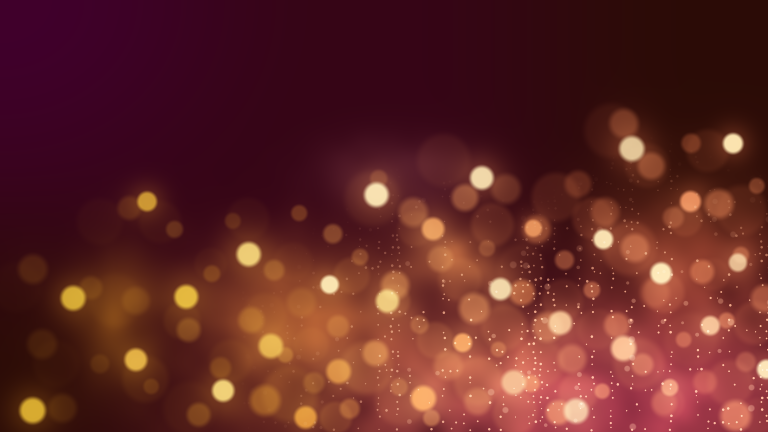
Write a WebGL 1 fragment shader that draws this background.

```glsl
precision highp float;

uniform vec2 u_resolution;

#define MAX_DISCS 72
#define HAZE_STRENGTH 0.24
#define VEIL_COUNT 50.0
#define MID_COUNT 70.0
#define BRIGHT_COUNT 32.0
#define DUST_STRENGTH 1.0
#define GOLD vec3(0.78, 0.50, 0.08)
#define ORANGE vec3(0.98, 0.57, 0.26)
#define ROSE vec3(0.97, 0.43, 0.28)
#define YELLOW vec3(1.0, 0.82, 0.22)
#define CREAM vec3(1.0, 0.92, 0.70)

float hash(vec2 p) {
  return fract(sin(dot(p, vec2(127.1, 311.7))) * 43758.5453);
}

float noise(vec2 p) {
  vec2 cell = floor(p);
  vec2 f = fract(p);
  f = f * f * (3.0 - 2.0 * f);
  float low = mix(hash(cell), hash(cell + vec2(1.0, 0.0)), f.x);
  float high = mix(hash(cell + vec2(0.0, 1.0)), hash(cell + vec2(1.0)), f.x);
  return mix(low, high, f.y);
}

vec3 screen(vec3 base, vec3 light) {
  return base + light * (1.0 - base);
}

// Upper limit of the lights, rising to the right in gentle waves
float crest(float x) {
  return 0.46 + 0.13 * x + 0.06 * cos(11.4 * (x - 0.95));
}

// Gold on the left, orange in the middle, rose on the right
vec3 warmTint(float x) {
  vec3 tint = mix(GOLD, ORANGE, smoothstep(0.5, 1.0, x));
  return mix(tint, ROSE, 0.7 * smoothstep(0.95, 1.5, x));
}

// Plum corner at the upper left, wine centre, umber right and lower left
vec3 backdrop(vec2 p) {
  vec3 plum = vec3(0.25, 0.0, 0.17);
  vec3 wine = vec3(0.21, 0.02, 0.085);
  vec3 umber = vec3(0.17, 0.045, 0.025);
  float corner = length((p - vec2(0.0, 1.0)) * vec2(1.0, 1.2));
  vec3 col = mix(plum, wine, smoothstep(0.05, 0.8, corner));
  col = mix(col, umber, smoothstep(0.95, 1.6, p.x) * smoothstep(0.1, 0.6, p.y));
  return mix(col, umber, smoothstep(0.65, 0.1, p.y) * smoothstep(0.6, 0.0, p.x));
}

float glow(vec2 p, vec2 center, vec2 spread) {
  vec2 q = (p - center) / spread;
  return exp(-dot(q, q));
}

// Broad glows over a mottled haze, with a dusky gap right of the middle
vec3 haze(vec2 p) {
  float height = smoothstep(crest(p.x) * 0.95, 0.05, p.y);
  float side = smoothstep(0.1, 0.8, p.x);
  vec3 light = warmTint(p.x) * height * side * HAZE_STRENGTH;
  light += GOLD * 0.36 * glow(p, vec2(0.27, 0.27), vec2(0.09, 0.14));
  light += vec3(0.70, 0.40, 0.14) * 0.55 * glow(p, vec2(0.68, 0.28), vec2(0.20, 0.15));
  light += ORANGE * 0.48 * glow(p, vec2(1.07, 0.40), vec2(0.12, 0.07));
  light += ORANGE * 0.30 * glow(p, vec2(1.10, 0.18), vec2(0.20, 0.12));
  light += ROSE * 0.36 * glow(p, vec2(1.60, 0.38), vec2(0.20, 0.16));
  light += vec3(0.68, 0.18, 0.36) * 0.46 * glow(p, vec2(1.38, 0.06), vec2(0.5, 0.18));
  light += vec3(0.30, 0.18, 0.17) * 0.5 * glow(p, vec2(0.92, 0.60), vec2(0.17, 0.08));
  light *= 1.0 - 0.55 * glow(p, vec2(1.26, 0.36), vec2(0.09, 0.12));
  float mottle = 0.45 + 0.6 * noise(p * 9.0 + 3.0) + 0.45 * noise(p * 19.0);
  return min(light * mottle, 1.0);
}

// Out-of-focus discs: even spread across, golden-ratio steps upward
vec3 discs(vec3 col, vec2 p, float count, float seed, vec2 sizes,
           float strength, float softness, float whiteness) {
  float aspect = u_resolution.x / u_resolution.y;
  for (int i = 0; i < MAX_DISCS; i++) {
    float n = float(i);
    if (n >= count) break;
    float pick = hash(vec2(n, seed));
    float vary = hash(vec2(n, seed + 7.3));
    float x = aspect * pow((n + 0.1 + 0.9 * pick) / count, 0.72);
    float lift = fract(n * 0.618 + seed * 0.37);
    vec2 center = vec2(x, 0.03 + crest(x) * pow(lift, 1.15));
    float radius = mix(sizes.x, sizes.y, vary);
    float d = distance(p, center);
    float body = 1.0 - smoothstep(radius * (1.0 - softness), radius * 1.08, d);
    float halo = 0.28 * whiteness * exp(-d * d / (radius * radius * 3.0));
    vec3 pale = mix(YELLOW, CREAM, smoothstep(0.3, 1.0, x + 0.9 * pick - 0.5));
    float heat = whiteness * smoothstep(0.0, 0.6, hash(vec2(n, seed + 2.9)));
    vec3 tint = mix(warmTint(x), pale, heat);
    float fade = mix(1.0, 0.5, lift) * (0.3 + 0.7 * smoothstep(0.1, 1.1, x));
    float alpha = strength * (0.4 + 0.6 * pick);
    alpha = mix(alpha * fade, strength * (0.75 + 0.25 * pick), whiteness);
    col = screen(col, warmTint(x) * halo);
    col = mix(col, screen(col * 0.7, tint), body * alpha);
  }
  return col;
}

// Small specks on a jittered grid, gathered into vertical strings
float specks(vec2 p, float cellSize, float density, float seed) {
  vec2 q = p / cellSize;
  vec2 cell = floor(q);
  float column = hash(vec2(cell.x, seed));
  float chance = hash(cell + seed);
  vec2 jitter = vec2(hash(cell + seed + 3.1), hash(cell + seed + 5.7)) - 0.5;
  float d = length(fract(q) - 0.5 - jitter * 0.5) * cellSize;
  float radius = cellSize * mix(0.08, 0.2, hash(cell + seed + 9.2));
  float edge = max(0.6 / u_resolution.y, radius * 0.3);
  float present = step(chance, density * (0.3 + 2.5 * column * column * column));
  return present * (1.0 - smoothstep(radius - edge, radius + edge, d));
}

void main() {
  vec2 p = gl_FragCoord.xy / u_resolution.y;
  vec3 col = screen(backdrop(p), haze(p));

  // Large veils, medium lights, then bright points
  col = discs(col, p, VEIL_COUNT, 2.0, vec2(0.04, 0.07), 0.25, 0.25, 0.0);
  col = discs(col, p, MID_COUNT, 5.0, vec2(0.02, 0.042), 0.72, 0.4, 0.1);
  col = discs(col, p, BRIGHT_COUNT, 11.0, vec2(0.022, 0.034), 1.0, 0.35, 0.95);

  // Fine dust rising on the right
  float area = smoothstep(0.5, 1.2, p.x) * smoothstep(crest(p.x), 0.2, p.y);
  float dust = specks(p, 0.015, 0.27, 1.0) + 0.4 * specks(p, 0.04, 0.25, 4.0);
  col = screen(col, vec3(1.0, 0.66, 0.50) * min(dust, 1.0) * area * DUST_STRENGTH);

  gl_FragColor = vec4(clamp(col, 0.0, 1.0), 1.0);
}
```
